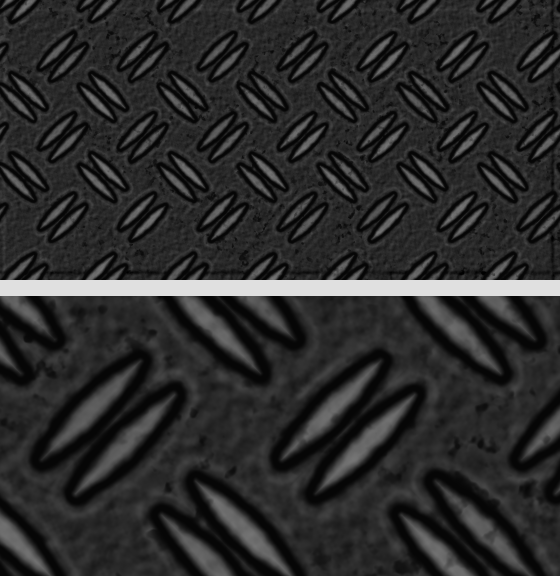
Top, the full canvas; bottom, a detail of the centre.
Reproduce this texture procedurally as a Shadertoy shader.

```glsl
const float COLUMNS = 7.0;            // repeats across
const float CANVAS_ASPECT = 2.0;
const int   INNER_ROWS = 5;           // rows of alternating direction
const float FIRST_ROW = 0.224;        // height of the lowest inner row
const float ROW_STEP = 0.1432;
const float SEAM_ROW = 0.008;         // row cut by the top and bottom edges
const float FIRST_COLUMN = 0.224;
const float BAR_LENGTH = 0.083;       // half sizes of one raised bar
const float BAR_WIDTH = 0.0125;
const float BAR_ROUNDING = 0.0015;
const float BAR_OFFSET = 0.0286;      // bar centre to pair centre
const float GROOVE = 0.0135;          // dark band around each bar
const float SOFTNESS = 0.0045;
const float RAGGED = 0.005;
const float FRAME_INSET = 0.026;

const vec3 STEEL = vec3(0.158);
const vec3 SHADOW = vec3(0.025);
const vec3 BAR_EDGE = vec3(0.23);
const vec3 BAR_RIDGE = vec3(0.4);
const mat2 TURN = mat2(0.8, 0.6, -0.6, 0.8);

float hash(vec2 p) {
    return fract(sin(dot(p, vec2(127.1, 311.7))) * 43758.5);
}

float noise(vec2 p) {
    vec2 i = floor(p), f = fract(p);
    f = f * f * (3.0 - 2.0 * f);
    float low = mix(hash(i), hash(i + vec2(1, 0)), f.x);
    float high = mix(hash(i + vec2(0, 1)), hash(i + vec2(1, 1)), f.x);
    return mix(low, high, f.y);
}

// Layered noise, turned at each octave to hide the lattice
float fbm(vec2 p) {
    float sum = 0.0, weight = 0.5;
    for (int i = 0; i < 3; i++) {
        p = TURN * p;
        sum += weight * noise(p);
        p = p * 1.83 + 17.3;
        weight *= 0.5;
    }
    return sum / 0.875;
}

// Signed distance to a pointed lens lying along y
float lens(vec2 p, float halfLength, float halfWidth) {
    p = abs(p);
    float radius = (halfLength * halfLength + halfWidth * halfWidth) / (2.0 * halfWidth);
    float offset = radius - halfWidth;
    return (p.y - halfLength) * offset > p.x * halfLength
        ? length(p - vec2(0.0, halfLength))
        : length(p + vec2(offset, 0.0)) - radius;
}

// Nearest bar: x = distance, y = position across the bar, z = random value
vec3 treadPlate(vec2 p) {
    vec3 nearest = vec3(1.0, 0.0, 0.0);
    float pitch = CANVAS_ASPECT / COLUMNS;
    for (int row = -1; row <= INNER_ROWS; row++) {
        bool seam = row < 0 || row == INNER_ROWS;
        bool odd = (row & 1) == 1;
        float y = seam ? SEAM_ROW + float(row > 0) : FIRST_ROW + ROW_STEP * float(row);
        float column = (p.x - FIRST_COLUMN) / pitch + (odd ? 0.5 : 0.0);
        vec2 q = vec2((fract(column + 0.5) - 0.5) * pitch, p.y - y);
        if (odd && !seam) q.x = -q.x;
        float along = (q.x + q.y) * 0.7071;
        float across = (q.y - q.x) * 0.7071;
        float side = across < 0.0 ? -1.0 : 1.0;
        float offset = across - side * BAR_OFFSET;
        float d = lens(vec2(offset, along), BAR_LENGTH, BAR_WIDTH) - BAR_ROUNDING;
        if (d < nearest.x) {
            float seed = hash(vec2(floor(column + 0.5), float(row) + 0.3 * side));
            nearest = vec3(d, offset, seed);
        }
    }
    return nearest;
}

float band(float x, float center, float width) {
    float t = (x - center) / width;
    return exp(-t * t);
}

void mainImage(out vec4 fragColor, in vec2 fragCoord) {
    vec2 p = fragCoord / iResolution.y;
    float aspect = iResolution.x / iResolution.y;
    vec3 bar = treadPlate(p);
    float d = bar.x + (fbm(p * 55.0) - 0.5) * RAGGED;

    // Rough steel with embossed grain and patches of small pits
    float relief = fbm(p * 70.0) - fbm(p * 70.0 + vec2(0.5, -0.5));
    float patches = smoothstep(0.35, 0.7, fbm(p * 7.0 + 4.0));
    float pits = smoothstep(0.58, 0.82, fbm(p * 62.0 + 31.0)) * patches;
    vec3 color = STEEL + 0.13 * relief;
    color *= 1.0 - 0.7 * pits;

    // Faint bevel along the plate edges
    float lit = max(band(p.x, FRAME_INSET * 0.6, 0.006), band(1.0 - p.y, FRAME_INSET * 1.3, 0.007));
    float dim = max(band(aspect - p.x, FRAME_INSET, 0.007), band(p.y, FRAME_INSET, 0.008));
    color += 0.04 * lit - 0.09 * dim;

    // Pale rim and dark groove around the bars
    color += 0.06 * band(d, GROOVE * 1.8, 0.005) * (0.4 + noise(p * 25.0));
    color = mix(SHADOW, color, smoothstep(GROOVE - SOFTNESS, GROOVE + SOFTNESS, d));

    // Raised bars, worn differently from one to the next
    float ridge = smoothstep(0.0, BAR_WIDTH * 0.8, -d);
    float wear = mix(0.86, 1.08, bar.z) * (1.0 - 0.35 * pits);
    vec3 metal = mix(BAR_EDGE, BAR_RIDGE, ridge) * wear;
    metal += 0.08 * relief - 1.5 * bar.y;
    color = mix(metal, color, smoothstep(-SOFTNESS, SOFTNESS, d));

    fragColor = vec4(clamp(color, 0.0, 1.0), 1.0);
}
```
